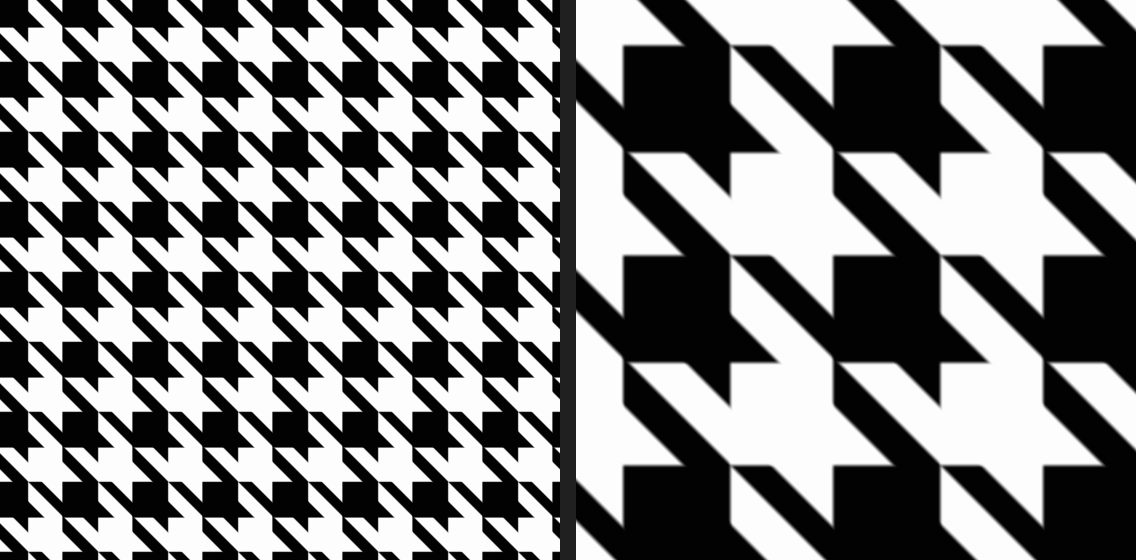
Left, the full canvas; right, a detail of the centre.
This pattern is drawn by a WebGL 1 fragment shader. Its source:

```glsl
precision highp float;
// Black and white houndstooth check: solid squares joined by diagonal teeth.

uniform vec2 u_resolution;

const float REPEATS = 8.0;                 // checks across and down
const vec2 CHECK_ORIGIN = vec2(0.891, 0.883); // top left of a black square, in repeats
const float SQUARE_SIZE = 0.511;           // black square side, in repeats
const float EDGE_SOFTNESS = 0.013;         // half width of an edge, in repeats
const vec3 BLACK = vec3(0.008);
const vec3 WHITE = vec3(0.992);

// Soft step through zero.
float edge(float d, float softness) {
  return smoothstep(-softness, softness, d);
}

// Signed offset from a centre, wrapped to one repeat.
vec2 wrapAround(vec2 p, vec2 centre) {
  return fract(p - centre + 0.5) - 0.5;
}

// Coverage of the span of given size around a wrapped offset of zero.
vec2 span(vec2 offset, float size, float softness) {
  vec2 d = 0.5 * size - abs(offset);
  return vec2(edge(d.x, softness), edge(d.y, softness));
}

// Four diagonal bands split at three limits: 1, 0, 1, 0.
float diagonalBands(vec2 offset, vec3 limits, float softness) {
  float t = offset.x - offset.y;
  float s = softness * 1.414;              // t grows sqrt(2) times faster than distance
  return 1.0 - edge(t - limits.x, s) + edge(t - limits.y, s) - edge(t - limits.z, s);
}

// Black coverage of the weave; p is in repeats, with y pointing down.
float houndstooth(vec2 p, float softness) {
  float squareMid = 0.5 * SQUARE_SIZE;
  float gapMid = 0.5 * (1.0 + SQUARE_SIZE);
  vec2 inside = span(wrapAround(p, vec2(squareMid)), SQUARE_SIZE, softness);

  // Cells beside and below each black square carry opposite bands.
  vec2 beside = wrapAround(p, vec2(gapMid, squareMid));
  vec2 below = wrapAround(p, vec2(squareMid, gapMid));
  float besideInk = diagonalBands(beside, vec3(-0.268, 0.012, 0.207), softness);
  float belowInk = 1.0 - diagonalBands(below, vec3(-0.212, 0.016, 0.288), softness);

  float upper = mix(besideInk, 1.0, inside.x);
  float lower = belowInk * inside.x;
  return mix(lower, upper, inside.y);
}

void main() {
  vec2 uv = gl_FragCoord.xy / u_resolution;
  vec2 p = vec2(uv.x, 1.0 - uv.y) * REPEATS - CHECK_ORIGIN;

  // Never let an edge get thinner than the sampling grid.
  float pixel = REPEATS / min(u_resolution.x, u_resolution.y);
  float softness = max(EDGE_SOFTNESS, 0.75 * pixel);

  gl_FragColor = vec4(mix(WHITE, BLACK, houndstooth(p, softness)), 1.0);
}
```
